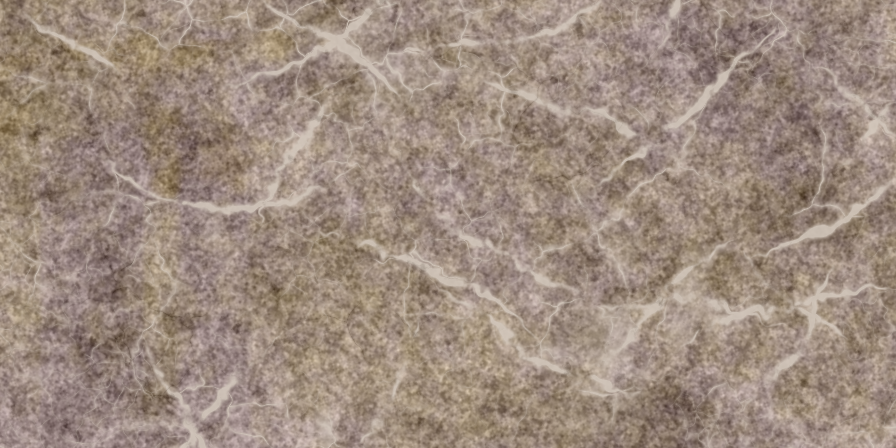
Give the GLSL for this texture, as a WebGL 1 fragment shader.

```glsl
precision highp float;
uniform vec2 u_resolution;

#define OCHRE vec3(0.592, 0.520, 0.426)
#define MAUVE vec3(0.588, 0.512, 0.492)
#define VEIN_COLOR vec3(0.825, 0.780, 0.735)
#define GRAIN_SCALE 118.0
#define GRAIN_CONTRAST 0.20
#define MOTTLE_CONTRAST 0.30
#define CLOUD_CONTRAST 0.24
#define HUE_CONTRAST 1.6
#define STREAK_COUNT 24
#define STREAK_WIDTH 0.0085
#define VEIN_STRENGTH 0.95

float hash(vec2 p) {
  vec3 q = fract(p.xyx * 0.1031);
  q += dot(q, q.yzx + 33.33);
  return fract((q.x + q.y) * q.z);
}

vec2 hash2(vec2 p) {
  return vec2(hash(p), hash(p + 71.7));
}

float noise(vec2 p) {
  vec2 cell = floor(p), f = fract(p);
  f = f * f * (3.0 - 2.0 * f);
  return mix(mix(hash(cell), hash(cell + vec2(1, 0)), f.x),
             mix(hash(cell + vec2(0, 1)), hash(cell + 1.0), f.x), f.y);
}

mat2 turn(float angle) {
  float c = cos(angle), s = sin(angle);
  return mat2(c, -s, s, c);
}

float fbm(vec2 p) {
  float sum = 0.0, weight = 0.516;
  for (int i = 0; i < 5; i++) {
    sum += weight * noise(p);
    p = mat2(1.6, 1.2, -1.2, 1.6) * p + 17.3;
    weight *= 0.5;
  }
  return sum;
}

// Distance-like value that falls to zero on the borders of random cells
float crackDistance(vec2 p) {
  vec2 cell = floor(p);
  float nearest = 9.0, second = 9.0;
  for (int y = -1; y <= 1; y++) {
    for (int x = -1; x <= 1; x++) {
      vec2 c = cell + vec2(x, y);
      float d = length(c + hash2(c) - p);
      second = min(second, max(nearest, d));
      nearest = min(nearest, d);
    }
  }
  return second - nearest;
}

// Broken network of veins, present only where a slow noise is high
float network(vec2 p, float scale, float width, float cover) {
  float d = crackDistance(p * scale + scale * 3.0) / scale;
  float presence = smoothstep(cover, cover + 0.2, fbm(p * 3.0 + scale));
  return presence * exp(-d / width);
}

// Long tapering veins with a slight bend, each in a faint pale halo
float streaks(vec2 p) {
  float strongest = 0.0;
  for (int i = 0; i < STREAK_COUNT; i++) {
    vec2 id = vec2(float(i) + 3.0, 41.0);
    float angle = mix(-1.25, 1.2, hash(id + 9.0));
    vec2 q = turn(angle) * (p - hash2(id) * vec2(2.0, 1.0));
    float along = q.x / mix(0.10, 0.34, hash(id + 23.0));
    float taper = max(1.0 - along * along, 0.0);
    float d = abs(q.y + (hash(id + 37.0) - 0.5) * 2.0 * q.x * q.x);
    float width = STREAK_WIDTH * (0.3 + 0.7 * taper);
    float line = exp(-d * d / (width * width)) + 0.25 * exp(-d / (3.0 * width));
    strongest = max(strongest, sqrt(taper) * line);
  }
  return strongest;
}

float band(float x, float low, float high, float soft) {
  return smoothstep(low - soft, low + soft, x) * (1.0 - smoothstep(high - soft, high + soft, x));
}

void main() {
  vec2 p = gl_FragCoord.xy / u_resolution.y;
  vec2 bend = vec2(fbm(p * 5.0), fbm(p * 5.0 + 31.0)) - 0.5;
  vec2 ragged = vec2(noise(p * 55.0), noise(p * 55.0 + 57.0)) - 0.5;
  vec2 warped = p + 0.09 * bend + 0.016 * ragged;

  // Warm and cool areas, with straight-edged sheens on the left
  float sheen = (band(p.x, 0.09, 0.32, 0.008) + band(p.x, 0.40, 0.56, 0.015)) * band(p.y, -0.1, 0.69, 0.012);
  float gold = band(p.x + bend.x, 0.08, 0.56, 0.08) * band(p.y + 0.7 * bend.y, 0.72, 0.92, 0.06);
  float hue = 0.56 + HUE_CONTRAST * (fbm(p * 2.6 + 8.0) - 0.5) + 0.2 * smoothstep(1.1, 1.7, p.x);
  hue += HUE_CONTRAST * (fbm(p * 24.0 + 19.0) - 0.5);
  hue += 0.5 * sheen - 0.6 * gold - 0.3 * band(p.x, 0.65, 1.3, 0.1) * band(p.y, 0.05, 0.5, 0.08);
  vec3 color = mix(OCHRE, MAUVE, clamp(hue, -0.2, 1.2));

  // Clouds, mottling and two sizes of grain
  vec2 grainPoint = turn(0.6) * p * GRAIN_SCALE + 300.0;
  float grain = noise(grainPoint) + 0.7 * noise(turn(0.5) * grainPoint * 1.7 + 400.0) - 0.85;
  color += CLOUD_CONTRAST * (fbm(warped * 4.5 + 5.0) - 0.5);
  color += MOTTLE_CONTRAST * (fbm(turn(0.4) * warped * 29.0 + 60.0) - 0.5);
  color += GRAIN_CONTRAST * grain;
  color += vec3(0.02, 0.01, -0.01) * gold;

  // Pale shattered patches
  vec2 low = p - vec2(1.42, 0.28), high = p - vec2(0.85, 0.86);
  float patches = exp(-22.0 * pow(low.x - 0.5 * low.y, 2.0) - 14.0 * low.y * low.y);
  patches += 0.7 * exp(-9.0 * high.x * high.x - 26.0 * high.y * high.y);
  float pale = patches * smoothstep(0.44, 0.66, fbm(warped * 11.0 + 13.0));

  // Bright veins and faint hairlines, worn away in places
  float veins = streaks(warped);
  veins = max(veins, 0.8 * network(warped, 4.0, 0.009, 0.50));
  veins = max(veins, 0.8 * network(warped, 9.0, 0.007, 0.48 - 0.15 * patches));
  veins = max(veins, 0.42 * network(warped, 19.0, 0.006, 0.40));
  veins *= smoothstep(0.15, 0.75, fbm(p * 23.0 + 3.0)) * 1.3;
  color = mix(color, VEIN_COLOR, clamp(VEIN_STRENGTH * veins + 0.38 * pale, 0.0, 0.9));

  // Sparse dark cracks and pits
  color -= 0.10 * network(warped + 0.37, 6.0, 0.004, 0.54);
  color -= 0.12 * smoothstep(0.66, 0.85, fbm(p * 34.0 + 90.0));
  gl_FragColor = vec4(clamp(color, 0.0, 1.0), 1.0);
}
```
